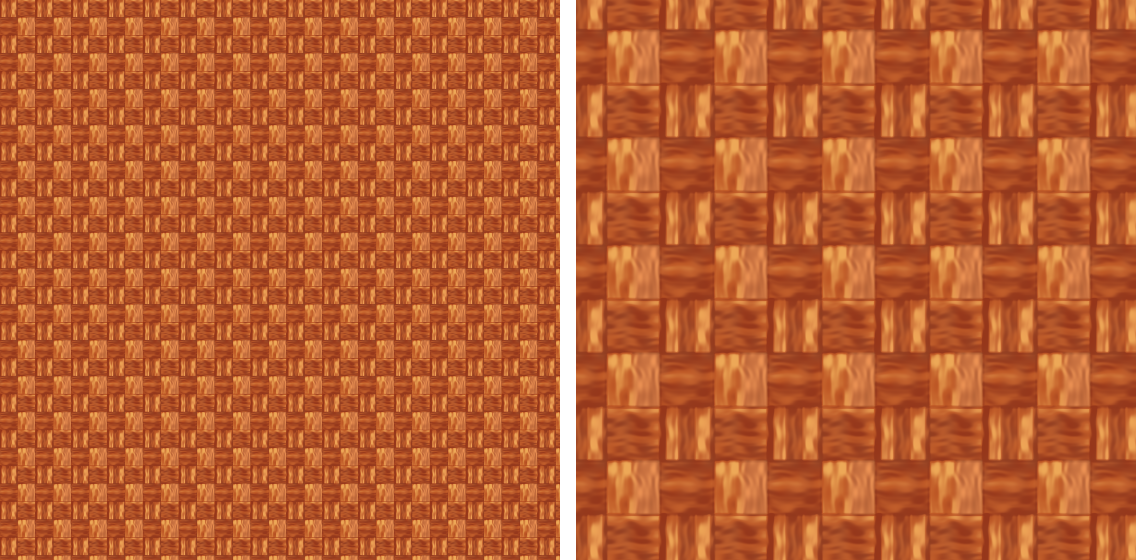
Left, the full canvas; right, a detail of the centre.
A three.js fragment shader for this pattern:

```glsl
#define REPEATS 15.61
#define SOFT 0.014
#define GRAIN 0.95
#define SEAM 0.22
#define EMBER vec3(0.59, 0.21, 0.10)
#define RUSSET vec3(0.75, 0.35, 0.15)
#define GOLD vec3(0.93, 0.66, 0.34)
#define ROSE vec3(0.81, 0.47, 0.28)

varying vec2 vUv;

float hash(vec2 p) {
  return fract(sin(dot(p, vec2(127.1, 311.7))) * 43758.5);
}

// Value noise that wraps after the given number of cells per tile
float tileNoise(vec2 uv, vec2 cells) {
  vec2 p = uv * cells;
  vec2 i = floor(p);
  vec2 f = fract(p);
  f = f * f * (3.0 - 2.0 * f);
  vec2 a = mod(i, cells);
  vec2 b = mod(i + 1.0, cells);
  return mix(mix(hash(a), hash(vec2(b.x, a.y)), f.x),
             mix(hash(vec2(a.x, b.y)), hash(b), f.x), f.y);
}

// Wood fibres running along y, centred on zero
float fibres(vec2 uv) {
  uv.x += 0.05 * (tileNoise(uv, vec2(5.0, 7.0)) - 0.5);
  float coarse = tileNoise(uv, vec2(15.0, 5.0));
  float fine = tileNoise(uv, vec2(27.0, 9.0));
  return GRAIN * (0.4 * coarse + 0.6 * fine - 0.5);
}

float band(float x, float from, float to) {
  return smoothstep(from - SOFT, from + SOFT, x) - smoothstep(to - SOFT, to + SOFT, x);
}

// Darkness of the joint lines, two per tile along one axis
float joint(float x) {
  float d = abs(fract(2.0 * x - 0.47) - 0.5) * 0.5;
  return 1.0 - smoothstep(0.0, 0.026, d);
}

vec3 woodColor(float tone) {
  vec3 c = mix(EMBER, RUSSET, smoothstep(0.0, 0.5, tone));
  return mix(c, GOLD, smoothstep(0.45, 1.0, tone));
}

void main() {
  // Tile coordinates, with y running down from the top edge
  vec2 t = fract(vec2(vUv.x, 1.0 - vUv.y) * REPEATS);
  float upright = fibres(t);
  float level = fibres(t.yx + vec2(0.37, 0.61));
  float right = band(t.x, 0.49, 0.98);
  float lower = band(t.y, 0.48, 0.98);

  // Upper left: narrow upright staves
  float staves = 0.24 + upright
               + 0.42 * band(t.x, 0.04, 0.15) + 0.48 * band(t.x, 0.31, 0.45);

  // Upper right: dark level slab with a worn golden rim
  float rim = 1.0 - smoothstep(0.02, 0.12, t.y);
  float corner = smoothstep(0.36, 0.52, length(vec2(t.x - 0.52, t.y - 0.40)));
  float slab = 0.22 + 0.85 * level + 0.25 * rim + 0.22 * corner;

  // Lower left: level rails with a bright streak
  float streak = 1.0 - smoothstep(0.0, 0.10, abs(t.y - 0.69));
  float rails = 0.20 + 0.75 * level + 0.38 * streak;

  // Lower right: pale upright panel, golden then rosy
  float panel = 0.70 + upright;
  float rosy = smoothstep(0.68, 0.80, t.x);

  float tone = mix(mix(staves, slab, right), mix(rails, panel, right), lower);
  tone -= SEAM * max(joint(t.y), 0.6 * joint(t.x));

  // Rose tint, strongest on the right of the panel
  float tint = mix(0.4 * tileNoise(t, vec2(9.0, 8.0)), 0.75 * rosy, right * lower);
  vec3 color = mix(woodColor(tone), ROSE * (0.72 + 0.42 * tone), tint);
  gl_FragColor = vec4(color, 1.0);
}
```
